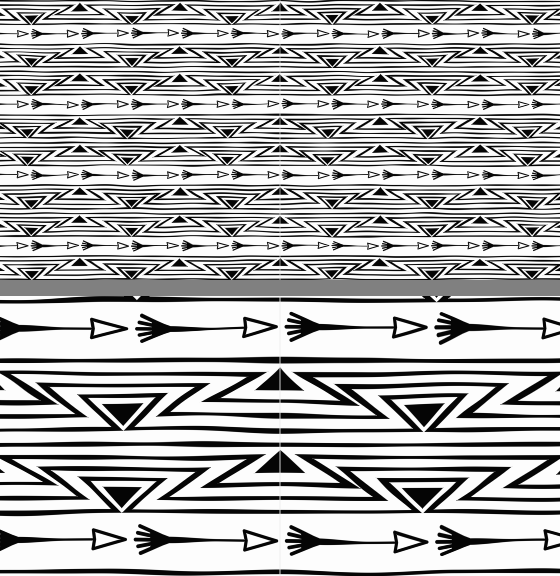
Top: the whole. Bottom: its middle third, enlarged.
Give the GLSL for this pattern, as a WebGL 1 fragment shader.

```glsl
precision highp float;
uniform vec2 u_resolution;

float hash(vec2 p) {
  return fract(sin(dot(p, vec2(127.1, 311.7))) * 4375.85);
}

float noise(vec2 p) {
  vec2 i = floor(p), f = fract(p);
  f = f * f * (3.0 - 2.0 * f);
  return mix(mix(hash(i), hash(i + vec2(1, 0)), f.x),
             mix(hash(i + vec2(0, 1)), hash(i + vec2(1, 1)), f.x), f.y);
}

float segment(vec2 p, vec2 a, vec2 b) {
  vec2 ab = b - a;
  return length(p - a - ab * clamp(dot(p - a, ab) / dot(ab, ab), 0.0, 1.0));
}

// Solid triangle, apex at the origin, opening towards +y
float triangle(vec2 p, float halfWidth, float height) {
  vec2 side = normalize(vec2(height, -halfWidth));
  return max(p.y - height, dot(vec2(abs(p.x), p.y), side));
}

// Horizontal stroke, heavier slanted return, horizontal stroke, with sharp corners
float zigzag(vec2 p, vec2 upper, vec2 lower, float pen) {
  vec2 along = normalize(lower - upper);
  float across = dot(p - upper, vec2(along.y, -along.x));
  float heavy = pen + 0.5;
  float middle = 0.5 * (upper.y + lower.y);
  float slant = max(abs(across) - heavy, abs(p.y - middle) - (lower.y - middle) - pen);
  float top = max(abs(p.y - upper.y) - pen, across - heavy);
  float bottom = max(abs(p.y - lower.y) - pen, -across - heavy);
  return min(slant, min(top, bottom));
}

// Band of nested zigzags; up and down are offsets from the two peaks
float band(float up, float down, float y, float pen) {
  vec2 q = vec2(abs(down), y);
  float d = abs(y) - pen;
  d = min(d, zigzag(vec2(103.0 - abs(up), y), vec2(87.0, 8.5), vec2(55.0, 28.0), pen));
  d = min(d, zigzag(q, vec2(55.0, 16.5), vec2(28.0, 37.5), pen));
  d = min(d, zigzag(q, vec2(27.0, 24.0), vec2(4.0, 47.0), pen));
  d = min(d, triangle(vec2(up, y - 4.0), 17.0, 16.0));
  return min(d, triangle(vec2(down, 45.0 - y), 14.0, 15.5));
}

// Feathered arrow pointing right
float arrow(vec2 p) {
  float d = segment(p, vec2(27, 0), vec2(78, 0)) - mix(2.2, 0.8, smoothstep(27.0, 60.0, p.x));
  for (int i = -2; i <= 2; i++) {
    float k = float(i);
    d = min(d, segment(p, vec2(4.0 + 1.7 * abs(k), 4.6 * k), vec2(28, 0)) - 1.3);
  }
  d = min(d, triangle(vec2(p.y, 33.0 - p.x), 7.0, 19.0));
  vec2 q = vec2(p.x, abs(p.y));
  float head = min(segment(q, vec2(79, 0), vec2(78, 6.5)),
                   segment(q, vec2(78, 6.5), vec2(100, 0)));
  return min(d, head - 1.1);
}

void main() {
  float unit = 576.0 / u_resolution.y;
  vec2 p = (gl_FragCoord.xy - vec2(0.5 * u_resolution.x, 0.0)) * unit;
  p.y = 576.0 - p.y;
  float seam = abs(p.x);

  // Hand-drawn wobble and uneven pen pressure
  vec2 ink = p + vec2(2.6, 3.2) * (vec2(noise(p / 33.0), noise(p / vec2(60.0, 19.0) + 40.0)) - 0.5);
  float pen = 0.95 + 0.95 * noise(p / vec2(45.0, 13.0) + 90.0);

  // Rows of one arrow line and two bands
  float row = floor((ink.y - 69.0) / 145.5);
  float v = ink.y - 69.0 - row * 145.5;
  float shift = mod(row, 3.0) == 1.0 ? -108.0 : -99.0;
  float up = mod(ink.x + 103.0, 206.0) - 103.0;
  float down = mod(ink.x - shift + 103.0, 206.0) - 103.0;
  float d = band(up, down, v < 74.5 ? v - 22.0 : v - 79.0, pen);
  float arrowY = v > 72.75 ? v - 145.5 : v;
  d = min(d, arrow(vec2(mod(ink.x, 103.0), arrowY)));

  float cover = 1.0 - smoothstep(-0.65 * unit, 0.65 * unit, d);
  vec3 color = mix(vec3(0.993), vec3(0.02), cover);

  // Pale vertical join
  float join = 1.0 - smoothstep(0.2, 0.2 + unit, seam);
  color = mix(color, vec3(0.93), 0.5 * join);
  gl_FragColor = vec4(color, 1.0);
}
```
